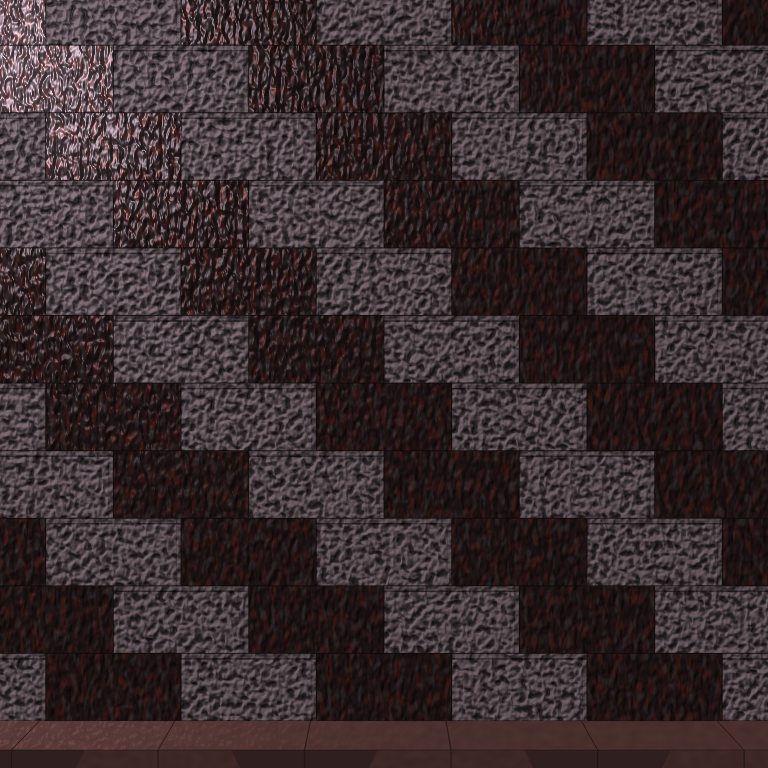
Write a Shadertoy shader that draws this texture.

```glsl
// Wet wall of alternating pitted granite and dark red stone bricks above a tiled ledge.

vec2 hashDir(vec2 cell) {
    vec3 h = fract(cell.xyx * vec3(0.1031, 0.1030, 0.0973));
    h += dot(h, h.yzx + 33.33);
    float angle = 6.2832 * fract((h.x + h.y) * h.z);
    return vec2(cos(angle), sin(angle));
}

// Gradient noise, roughly -0.7 to 0.7
float noise(vec2 p) {
    vec2 i = floor(p), f = p - i;
    vec2 u = f * f * f * (f * (f * 6.0 - 15.0) + 10.0);
    vec2 k = vec2(0.0, 1.0);
    float low = mix(dot(hashDir(i), f), dot(hashDir(i + k.yx), f - k.yx), u.x);
    float high = mix(dot(hashDir(i + k), f - k), dot(hashDir(i + 1.0), f - 1.0), u.x);
    return mix(low, high, u.y);
}

// Surface relief: round pits for granite, upright flakes for red stone
float relief(vec2 p, bool granite) {
    vec2 q = p * (granite ? vec2(122.0, 108.0) : vec2(138.0, 76.0));
    q += 0.35 * noise(q * 0.6 + 9.0);
    return noise(q) + 0.35 * noise(q.yx * 1.7 + 17.0);
}

vec3 surfaceNormal(vec2 p, bool granite) {
    float e = 0.0012, h = relief(p, granite);
    vec2 slope = vec2(relief(p + vec2(e, 0.0), granite), relief(p + vec2(0.0, e), granite)) - h;
    return normalize(vec3(-slope / e * 0.0046, 1.0));
}

float stroke(float dist, float halfWidth, float px) {
    return 1.0 - smoothstep(halfWidth - px, halfWidth + px, dist);
}

// Glints that gather around the lamp reflection at the upper left
float wetShine(vec2 p, vec3 n) {
    vec2 toLamp = vec2(0.0, 0.93) - p;
    float d2 = dot(toLamp, toLamp);
    float glint = pow(max(dot(n, normalize(vec3(toLamp * 1.3, 1.0))), 0.0), 18.0);
    return glint * exp(-5.0 * d2) + 0.24 * exp(-26.0 * d2);
}

vec3 wall(vec2 p, float px) {
    // Running bond: each course shifts by half a brick
    vec2 size = vec2(0.1762, 0.0880);
    vec2 b = (p - vec2(0.2357, 0.0612)) / size;
    b.x += 0.5 * floor(b.y);
    vec2 id = floor(b), f = b - id;
    bool granite = mod(id.x, 2.0) < 0.5;

    vec2 grain = p + 0.37 * hashDir(id + 40.0) + 2.0;
    float h = relief(grain, granite);
    vec3 n = surfaceNormal(grain, granite);
    float diffuse = max(dot(n, normalize(vec3(-0.5, 0.6, 0.75))), 0.0) / 0.69;
    float lampDist = length(p - vec2(0.0, 0.93));
    float light = 0.92 + 0.16 * exp(-2.5 * lampDist * lampDist);
    vec2 farEdge = (1.0 - f) * size;
    vec3 col;

    if (granite) {
        float pits = smoothstep(-0.42, 0.06, h);
        col = vec3(0.365, 0.312, 0.334) * mix(0.40, 1.0, pits) * (0.3 + 0.7 * diffuse);
        // Raised lip along the top and right edges
        float lip = max(stroke(farEdge.x, 0.0055, px), stroke(farEdge.y, 0.0065, px));
        col = mix(col, vec3(0.315, 0.27, 0.288) * (0.4 + 0.6 * diffuse), 0.6 * lip);
        float groove = stroke(abs(farEdge.y - 0.0072), 0.0010, px);
        groove = max(groove, 0.4 * stroke(abs(farEdge.x - 0.0060), 0.0007, px));
        col *= 1.0 - 0.6 * groove * (0.8 + 0.6 * noise(p * 90.0));
    } else {
        float rust = smoothstep(-0.05, 0.35, noise(grain * vec2(112.0, 50.0) + 5.0));
        float ash = smoothstep(0.0, 0.4, noise(grain * vec2(125.0, 55.0) + 31.0));
        col = mix(vec3(0.108, 0.068, 0.071), vec3(0.200, 0.086, 0.076), rust);
        col = mix(col, vec3(0.165, 0.142, 0.150), 0.75 * ash);
        col *= 0.45 + 0.55 * diffuse;
    }
    col = col * light + vec3(0.80, 0.74, 0.80) * wetShine(p, n) * (granite ? 0.12 : 0.85);

    vec2 edge = min(f * size, farEdge);
    return mix(col, vec3(0.050, 0.034, 0.037), 0.75 * stroke(min(edge.x, edge.y), 0.0007, px));
}

vec3 ledge(vec2 p, float px) {
    // Seams lean toward the centre on the top face, stand upright on the front
    float lipY = 0.0234;
    float depth = clamp((p.y - lipY) / 0.0378, 0.0, 1.0);
    float x = 0.5 + (p.x - 0.5) / (1.0 - 0.075 * depth);
    float tile = (x - 0.2057) / 0.1908;
    float front = 1.0 - smoothstep(lipY - px, lipY + px, p.y);

    vec3 n = surfaceNormal(p * vec2(1.0, 1.6) + 6.0, false);
    vec3 col = vec3(0.290, 0.185, 0.175) * (0.97 + 0.10 * noise(p * vec2(60.0, 90.0)));
    float gloss = pow(max(dot(n, normalize(vec3(-0.4, 0.6, 1.0))), 0.0), 10.0);
    col += vec3(0.15, 0.11, 0.11) * (0.4 + 0.6 * gloss) * exp(-6.0 * p.x * p.x) * (1.0 - front);

    // Dark slanted inlays across every other front seam
    float inlay = 0.44 + 0.06 * p.y / lipY - abs(mod(tile, 2.0) - 1.0);
    col *= 1.0 - 0.15 * front;
    col = mix(col, vec3(0.185, 0.120, 0.117), front * smoothstep(-px, px, inlay * 0.1908));

    float seam = abs(fract(tile + 0.5) - 0.5) * 0.1908;
    float lines = max(stroke(seam, 0.0008, px), 0.6 * stroke(abs(p.y - lipY), 0.0007, px));
    return mix(col, vec3(0.10, 0.060, 0.060), 0.7 * lines);
}

void mainImage(out vec4 fragColor, in vec2 fragCoord) {
    vec2 p = fragCoord / iResolution.xy;
    float px = 0.7 / iResolution.y;
    float above = smoothstep(0.0612 - px, 0.0612 + px, p.y);
    fragColor = vec4(mix(ledge(p, px), wall(p, px), above), 1.0);
}
```
